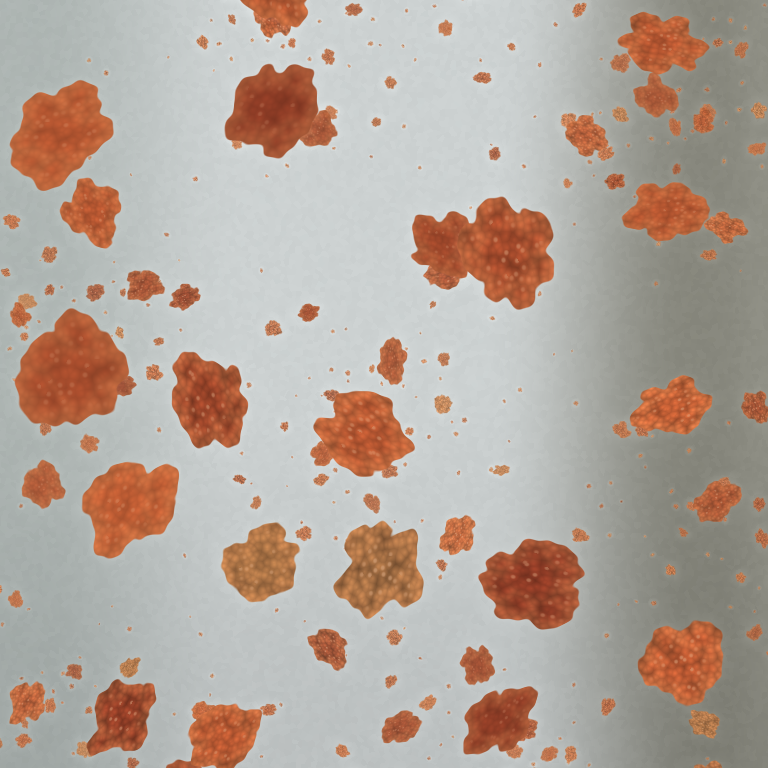
Reproduce this pattern procedurally as a Shadertoy shader.

```glsl
// Scattered rust-red, lobed mineral grains and crumbs on a softly lit grey plate.
// Jittered grids place the grains; each is a smooth union of discs with a wavy
// edge, and cellular noise gives its surface nodules and pale specks.

#define SEED 17.0
#define LARGE_DENSITY 0.66
#define MEDIUM_DENSITY 0.36
#define CRUMB_DENSITY 0.24
#define DUST_DENSITY 0.13
#define EDGE_SOFTNESS 0.0013
#define HALO_WIDTH 0.007
#define NODULE_CONTRAST 0.34
#define SPECK_AMOUNT 0.55

const float TAU = 6.28318;
const vec3 DARK_RUST = vec3(0.53, 0.22, 0.14);
const vec3 RED_ORANGE = vec3(0.74, 0.36, 0.20);
const vec3 AMBER = vec3(0.80, 0.52, 0.32);
const vec3 TAN = vec3(0.63, 0.46, 0.28);
const vec3 PALE = vec3(0.82, 0.64, 0.50);
const vec3 PLATE_LEFT = vec3(0.68, 0.71, 0.70);
const vec3 PLATE_LIT = vec3(0.80, 0.82, 0.82);
const vec3 PLATE_SHADE = vec3(0.53, 0.53, 0.49);

vec3 hash3(vec2 p) {
    vec3 q = fract(vec3(p.xyx) * vec3(0.1031, 0.1030, 0.0973));
    q += dot(q, q.yxz + 33.33);
    return fract((q.xxy + q.yzz) * q.zyx);
}

float smoothMin(float a, float b, float k) {
    float h = max(k - abs(a - b), 0.0) / k;
    return min(a, b) - 0.25 * h * h * k;
}

// x: distance to the nearest feature point, y: random value of that point
vec2 cellular(vec2 p) {
    vec2 cell = floor(p), nearest = vec2(9.0, 0.0);
    for (int j = -1; j <= 1; j++)
    for (int i = -1; i <= 1; i++) {
        vec2 id = cell + vec2(i, j);
        vec3 h = hash3(id + 71.0);
        float d = length(id + h.xy - p);
        if (d < nearest.x) nearest = vec2(d, h.z);
    }
    return nearest;
}

// Signed distance to a lobed grain of about unit radius
float grainDistance(vec2 q, vec2 id) {
    vec3 phase = TAU * hash3(id + 5.0);
    q += 0.045 * sin(q.yx * 7.0 + phase.xy) + 0.018 * sin(q.yx * 19.0 + phase.yz);
    float d = length(q) - 0.62;
    for (int k = 0; k < 8; k++) {
        vec3 h = hash3(id + 7.0 * float(k) + 13.0);
        float angle = TAU * (float(k) + 0.8 * h.x) / 8.0;
        vec2 centre = mix(0.40, 0.68, h.y) * vec2(cos(angle), sin(angle));
        d = smoothMin(d, length(q - centre) - mix(0.22, 0.40, h.z), 0.09);
    }
    return d;
}

// thin: 0 for a dense grain, 1 for a translucent flake
vec3 grainColor(vec2 q, float d, vec3 look, vec2 id, float thin) {
    vec2 nodule = cellular(q * 3.2 + id * 3.7);
    vec2 fine = cellular(q * 7.5 + id * 5.3);
    float roughness = mix(0.35, 1.0, look.y);
    float depth = smoothstep(0.0, 0.38, -d);
    vec3 base = mix(DARK_RUST, RED_ORANGE, look.x);
    base = mix(base, TAN, 0.8 * smoothstep(0.90, 0.93, look.z));
    base = mix(base, AMBER, thin * (0.4 + 0.6 * look.z));
    vec3 color = mix(mix(base, AMBER, 0.38), base, depth);
    float relief = 0.6 * (0.48 - nodule.x) + 0.5 * (0.42 - fine.x);
    color *= 1.0 + NODULE_CONTRAST * roughness * relief * 2.0;
    float speck = smoothstep(0.42, 0.12, fine.x) * step(0.72, fine.y);
    return mix(color, PALE, SPECK_AMOUNT * speck * roughness * depth);
}

// Lays one jittered grid of grains over the colour
void drawGrains(inout vec3 color, vec2 p, float cells, float density,
                vec2 radii, float clumping, float thin) {
    float soft = max(EDGE_SOFTNESS, 0.8 / iResolution.y);
    vec2 cell = floor(p * cells);
    for (int j = -1; j <= 1; j++)
    for (int i = -1; i <= 1; i++) {
        vec2 gridCell = cell + vec2(i, j);
        vec2 id = gridCell + SEED + cells * 3.0;
        vec3 place = hash3(id), look = hash3(id + 31.0), form = hash3(id + 57.0);
        vec2 centre = (gridCell + mix(vec2(0.12), vec2(0.88), place.xy)) / cells;
        float clump = 0.5 + 0.25 * (sin(centre.x * 11.0 + 3.0 * sin(centre.y * 5.0))
                                  + sin(centre.y * 13.0 + centre.x * 4.0));
        float chance = density * mix(1.0, 3.0 * clump * clump, clumping);
        float radius = mix(radii.x, radii.y, form.x);
        vec2 q = (p - centre) / radius;
        if (place.z > chance || length(q) > 2.2) continue;

        float c = cos(TAU * form.y), s = sin(TAU * form.y);
        q = mat2(c, -s, s, c) * q;
        q.y *= mix(1.0, 1.45, form.z);
        float d = grainDistance(q, id);
        color += 0.035 * exp(-max(d, 0.0) * radius / HALO_WIDTH) * smoothstep(2.2, 1.4, length(q));
        float cover = smoothstep(soft, -soft, d * radius);
        color = mix(color, grainColor(q, d, look, id, thin), cover * (1.0 - 0.2 * thin));
    }
}

// Bright band in the middle, grey left side, olive shade on the right
vec3 plate(vec2 uv) {
    vec3 color = mix(PLATE_LEFT, PLATE_LIT, smoothstep(0.04, 0.32, uv.x));
    color = mix(color, PLATE_SHADE, smoothstep(0.66, 0.93, uv.x + 0.03 * sin(uv.y * 3.0)));
    color *= mix(0.92, 1.0, smoothstep(0.0, 0.55, uv.y));
    color += 0.03 * smoothstep(0.93, 1.0, uv.x);
    return color + 0.018 * (cellular(uv * 140.0).y - 0.5);
}

void mainImage(out vec4 fragColor, in vec2 fragCoord) {
    vec2 p = fragCoord / iResolution.y;
    vec3 color = plate(fragCoord / iResolution.xy);
    drawGrains(color, p, 45.0, DUST_DENSITY, vec2(0.0015, 0.0040), 0.8, 0.9);
    drawGrains(color, p, 22.0, CRUMB_DENSITY, vec2(0.006, 0.015), 1.0, 0.65);
    drawGrains(color, p, 9.0, MEDIUM_DENSITY, vec2(0.016, 0.036), 0.4, 0.25);
    drawGrains(color, p, 5.0, LARGE_DENSITY, vec2(0.052, 0.086), 0.0, 0.0);
    fragColor = vec4(clamp(color, 0.0, 1.0), 1.0);
}
```
